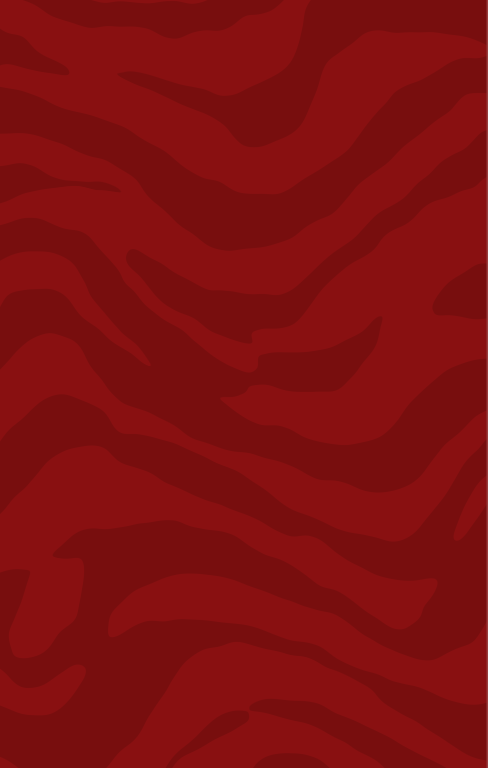
A Shadertoy shader for this pattern:

```glsl
const vec3 LIGHT_RED = vec3(0.537, 0.063, 0.067);
const vec3 DARK_RED = vec3(0.471, 0.055, 0.055);
const vec3 RIM_RED = vec3(0.60, 0.24, 0.24);
const float RIM_WIDTH = 0.003;       // pale right rim, in canvas widths
const float STRIPE_PERIOD = 0.112;   // spacing, in canvas heights
const float WAVE_HEIGHT = 0.082;     // rise and fall of the stripes
const float WAVE_LENGTH = 0.58;
const float TROUGH_X = 0.64;         // trough position at the bottom
const float TROUGH_LEAN = 0.42;      // leftward drift of the trough going up
const float BEND = 0.7;              // irregular bending, in periods
const float TAPER = 1.25;            // strength of forks, tips and islands
const float EDGE_WOBBLE = 0.005;     // hand-cut outline
const float DARK_BIAS = -0.03;
const float TAU = 6.2831853;

float hash(vec2 cell) {
    vec3 q = fract(cell.xyx * vec3(0.1031, 0.1030, 0.0973));
    q += dot(q, q.yzx + 33.33);
    return fract((q.x + q.y) * q.z);
}

// Smooth value noise in -1..1
float noise(vec2 p) {
    vec2 i = floor(p), f = fract(p);
    vec2 u = f * f * f * (f * (f * 6.0 - 15.0) + 10.0);
    float low = mix(hash(i), hash(i + vec2(1, 0)), u.x);
    float high = mix(hash(i + vec2(0, 1)), hash(i + vec2(1, 1)), u.x);
    return 2.0 * mix(low, high, u.y) - 1.0;
}

// Positive inside the dark stripes
float stripeField(vec2 p) {
    p += EDGE_WOBBLE * vec2(noise(p * 24.0 + 7.0), noise(p * 27.0 + 41.0));

    // Height measured across the flowing stripes
    float trough = TROUGH_X - TROUGH_LEAN * p.y;
    float across = p.y + WAVE_HEIGHT * cos(TAU * (p.x - trough) / WAVE_LENGTH);
    float phase = across / STRIPE_PERIOD + BEND * noise(p * vec2(4.2, 3.4) + 13.0);

    // Noise stretched along the stripes swells, splits and pinches them
    vec2 flow = vec2(p.x + 0.3 * across, across);
    float swell = noise(flow * vec2(5.5, 15.0) + 29.0);
    swell += 0.35 * noise(flow * vec2(10.0, 30.0) + 53.0);
    return sin(TAU * phase) + TAPER * swell + DARK_BIAS;
}

void mainImage(out vec4 fragColor, in vec2 fragCoord) {
    vec2 p = fragCoord / iResolution.y;
    float field = stripeField(p);

    // Divide by the slope for an even, smooth edge
    float pixel = 1.0 / iResolution.y;
    vec2 slope = vec2(stripeField(p + vec2(pixel, 0)), stripeField(p + vec2(0, pixel))) - field;
    float dark = smoothstep(-0.7, 0.7, field / max(length(slope), 1e-4));
    vec3 color = mix(LIGHT_RED, DARK_RED, dark);

    // Thin pale rim, smoothed over one pixel
    float rimStart = (1.0 - RIM_WIDTH) * iResolution.x;
    color = mix(color, RIM_RED, clamp(fragCoord.x - rimStart + 0.5, 0.0, 1.0));
    fragColor = vec4(color, 1.0);
}
```
